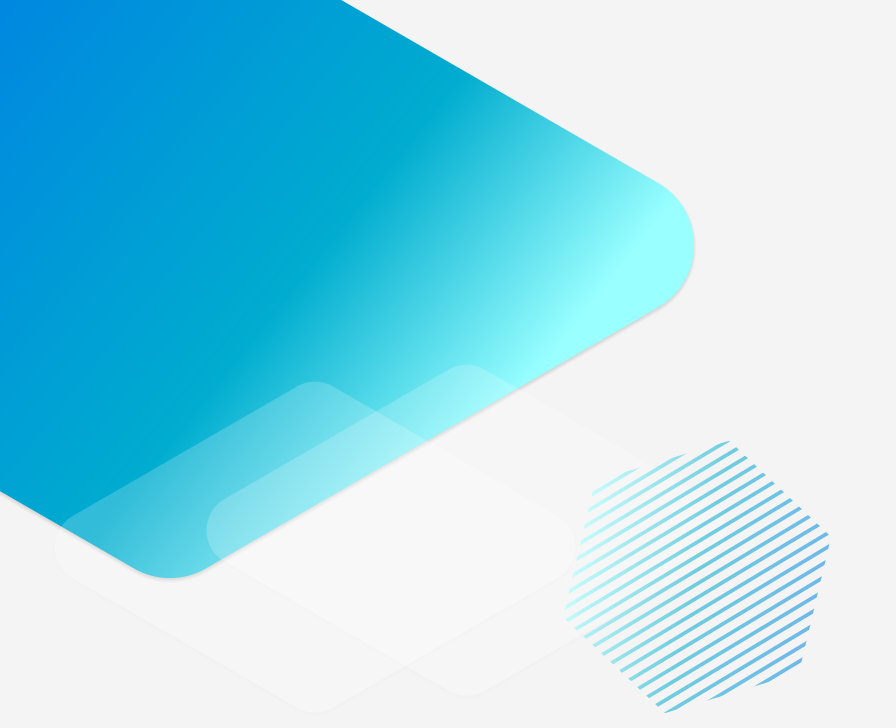
Give the GLSL for this background, as a WebGL 2 fragment shader.

```glsl
#version 300 es
precision highp float;
// Blue gradient slab, two translucent rounded rhombi and a striped hexagon on pale grey.

uniform vec2 u_resolution;
out vec4 outColor;

// Lengths are fractions of the canvas height.
const vec3 PAPER = vec3(0.958);
const vec3 BLUE = vec3(0.0, 0.53, 0.88);
const vec3 TEAL = vec3(0.0, 0.675, 0.81);
const vec3 AQUA = vec3(0.6, 1.0, 1.0);

const vec2 SLAB_CENTER = vec2(-0.190, 0.9077);
const vec2 SLAB_HALF = vec2(0.4726, 0.9615);
const float SLAB_RADIUS = 0.0986;
const vec2 GRADIENT_DIR = vec2(0.78, -0.62);
const float GRADIENT_MID = 0.558;
const float GRADIENT_END = 0.894;

const vec2 PANEL_CENTER = vec2(0.4327, 0.2484);
const vec2 PANEL_STEP = vec2(0.2083, 0.0232);
const float PANEL_HALF = 0.235;
const float PANEL_RADIUS = 0.0497;
const float PANEL_ALPHA = 0.2;

const vec2 HEX_CENTER = vec2(0.9575, 0.2075);
const float HEX_APOTHEM = 0.1665;
const float HEX_TURN = 0.815;
const float HEX_ALPHA = 0.55;
const float STRIPE_ANGLE = 0.541;
const float STRIPE_GAP = 0.01635;
const float STRIPE_WIDTH = 0.0051;

const vec2 RISING = vec2(0.8660, 0.5);
const vec2 FALLING = vec2(0.8660, -0.5);

// Signed distance to a rounded parallelogram with sides at +-30 degrees.
float roundedRhombus(vec2 p, vec2 halfSize, float radius) {
    vec2 inner = halfSize - radius * 1.1547;
    vec2 skew = p.x * 0.57735 + vec2(p.y, -p.y);
    vec2 side = mix(vec2(-1.0), vec2(1.0), step(0.0, skew));
    vec2 a = p - RISING * inner.x * side.x;
    vec2 b = p - FALLING * inner.y * side.y;
    a -= FALLING * clamp(dot(a, FALLING), -inner.y, inner.y);
    b -= RISING * clamp(dot(b, RISING), -inner.x, inner.x);
    float d = min(length(a), length(b));
    bool inside = all(lessThan(abs(skew), inner));
    return (inside ? -d : d) - radius;
}

// Hexagon distance by folding the angle into one sector.
float hexagon(vec2 p) {
    const float SECTOR = 1.0471976;
    float angle = atan(p.y, p.x) - HEX_TURN;
    angle = mod(angle + 0.5 * SECTOR, SECTOR) - 0.5 * SECTOR;
    return length(p) * cos(angle) - HEX_APOTHEM;
}

// Three colour ramp: t = 0 blue, 1 teal, 2 aqua.
vec3 ramp(float t) {
    vec3 color = mix(BLUE, TEAL, clamp(t, 0.0, 1.0));
    return mix(color, AQUA, clamp(t - 1.0, 0.0, 1.0));
}

float coverage(float d) {
    return clamp(0.5 - d * u_resolution.y, 0.0, 1.0);
}

void main() {
    vec2 p = gl_FragCoord.xy / u_resolution.y;
    vec3 color = PAPER;

    // Gradient slab with a thin soft shadow below
    vec2 slabPoint = p - SLAB_CENTER;
    float shadow = roundedRhombus(slabPoint + vec2(0.0, 0.003), SLAB_HALF, SLAB_RADIUS);
    color *= 1.0 - 0.14 * (1.0 - smoothstep(-0.004, 0.005, shadow));
    float along = dot(p - vec2(0.0, 1.0), GRADIENT_DIR);
    float t = along < GRADIENT_MID ? along / GRADIENT_MID
        : 1.0 + (along - GRADIENT_MID) / (GRADIENT_END - GRADIENT_MID);
    float slab = coverage(roundedRhombus(slabPoint, SLAB_HALF, SLAB_RADIUS));
    color = mix(color, ramp(t), slab);

    // Translucent panels, the right one first
    for (int i = 1; i >= 0; i--) {
        vec2 q = p - PANEL_CENTER - PANEL_STEP * float(i);
        float d = roundedRhombus(q, vec2(PANEL_HALF), PANEL_RADIUS);
        float rim = exp(-max(d, 0.0) / 0.0025) * smoothstep(0.1, -0.1, q.y);
        float fill = coverage(d);
        color *= 1.0 - 0.018 * rim * (1.0 - fill) * (1.0 - slab);
        color = mix(color, vec3(1.0), PANEL_ALPHA * fill);
    }

    // Striped hexagon
    vec2 h = p - HEX_CENTER;
    float across = dot(h, vec2(-sin(STRIPE_ANGLE), cos(STRIPE_ANGLE)));
    float stripe = abs(fract(across / STRIPE_GAP) - 0.5) * STRIPE_GAP - 0.5 * STRIPE_WIDTH;
    float mask = coverage(hexagon(h)) * coverage(stripe);
    float shade = 1.0 - dot(h, vec2(0.97, -0.24)) / 0.165;
    color = mix(color, ramp(shade), HEX_ALPHA * mask);

    outColor = vec4(color, 1.0);
}
```
